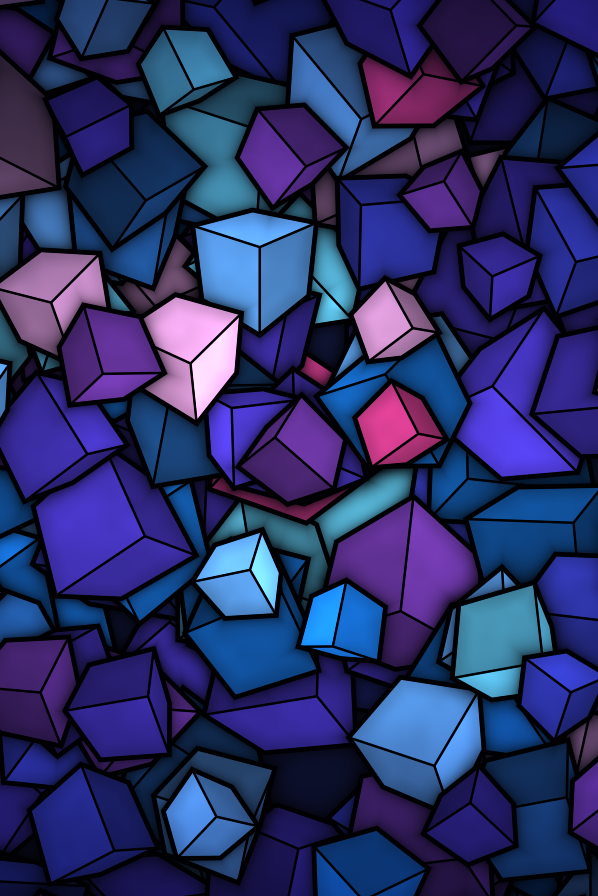
This background is drawn by a Shadertoy shader. Its source:

```glsl
// A heap of tumbled, ink-outlined cubes glowing in jewel colours out of the dark.
// Jittered grid layers are painted back to front; each cell may hold one cube,
// projected in perspective to a convex hexagon split by three inner edges.

const int LAYERS = 7;
const float CELL = 0.25;
const float OUTLINE = 0.0040;    // half width of the silhouette line
const float CREASE = 0.0021;     // half width of the inner edges
const float PERSPECTIVE = 0.17;

// Ordered from common to rare
const vec3 PALETTE[9] = vec3[9](
    vec3(0.27, 0.21, 0.74), vec3(0.46, 0.24, 0.70), vec3(0.22, 0.26, 0.78),
    vec3(0.09, 0.47, 0.86), vec3(0.38, 0.69, 0.98), vec3(0.38, 0.82, 0.94),
    vec3(0.13, 0.36, 0.62), vec3(0.84, 0.25, 0.56), vec3(0.84, 0.61, 0.82));

vec3 hash3(vec3 p) {
    p = fract(p * vec3(0.1031, 0.1030, 0.0973));
    p += dot(p, p.yxz + 33.33);
    return fract((p.xxy + p.yxx) * p.zyx);
}

float valueNoise(vec2 p) {
    vec2 i = floor(p), f = fract(p);
    f = f * f * (3.0 - 2.0 * f);
    float low = mix(hash3(vec3(i, 7.0)).x, hash3(vec3(i + vec2(1, 0), 7.0)).x, f.x);
    float high = mix(hash3(vec3(i + vec2(0, 1), 7.0)).x, hash3(vec3(i + 1.0, 7.0)).x, f.x);
    return mix(low, high, f.y);
}

mat2 rotation(float angle) {
    float c = cos(angle), s = sin(angle);
    return mat2(c, -s, s, c);
}

float cross2(vec2 a, vec2 b) { return a.x * b.y - a.y * b.x; }

float segmentDistance(vec2 p, vec2 end) {
    return length(p - end * clamp(dot(p, end) / dot(end, end), 0.0, 1.0));
}

// Antialiased inside of a distance field
float cover(float d, float pixel) { return 1.0 - smoothstep(-pixel, pixel, d); }

vec2 projectCorner(vec3 corner, mat3 view) {
    vec3 q = corner * view;
    return 0.6 * q.xy / (1.0 - PERSPECTIVE * q.z);
}

// Signs of the i-th silhouette corner, counterclockwise
vec3 rimCorner(int i) {
    return 1.0 - 2.0 * step(3.0, mod(float(i) + vec3(4, 2, 0), 6.0));
}

// Returns silhouette distance, inner edge distance and face index
vec3 cube(vec2 p, vec3 viewDirection) {
    vec3 w = normalize(viewDirection);
    vec3 u = normalize(cross(vec3(0, 1, 0), w));
    mat3 view = mat3(u, cross(w, u), w);
    vec2 nearest = projectCorner(vec3(1), view);
    vec3 result = vec3(-10.0, 10.0, 0.0);
    for (int i = 0; i < 6; i++) {
        vec2 a = projectCorner(rimCorner(i), view);
        vec2 b = projectCorner(rimCorner(i + 1), view);
        vec2 side = normalize(b - a);
        result.x = max(result.x, dot(p - a, vec2(side.y, -side.x)));
        if (i % 2 == 0) {
            vec2 spoke = a - nearest;
            vec2 next = projectCorner(rimCorner(i + 2), view) - nearest;
            vec2 q = p - nearest;
            result.y = min(result.y, segmentDistance(q, spoke));
            if (cross2(spoke, q) >= 0.0 && cross2(next, q) < 0.0) result.z = float(i / 2);
        }
    }
    return result;
}

// Paints one grid cell's cube over the colour below it
vec3 paintCube(vec3 below, vec2 p, vec2 cell, float layer, float cloud, float pixel) {
    vec3 place = hash3(vec3(cell, layer * 17.0 + 3.0));
    vec3 look = hash3(vec3(cell + 41.0, layer * 23.0 + 5.0));
    vec3 tilt = hash3(vec3(cell + 83.0, layer * 29.0 + 9.0));
    float depth = layer / float(LAYERS - 1);
    float radius = mix(0.16, 0.077, depth) * mix(0.85, 1.2, look.z);
    vec2 q = p - (cell + 0.1 + 0.8 * place.xy) * CELL;
    float keep = mix(0.95, 0.5, depth);
    if (place.z > keep || length(q) > radius * 1.35 + 0.06) return below;

    vec3 shape = cube(rotation(6.2832 * look.x) * q / radius, 0.4 + tilt);
    float edge = shape.x * radius, crease = shape.y * radius;

    // Flat faces, clouded and slightly darker towards the rim
    vec3 tint = PALETTE[int(9.0 * pow(look.y, 1.6))];
    float light = mix(0.68, 1.3, fract(tilt.x * 7.0 + look.z)) * mix(0.88, 1.06, depth);
    float faceLight = 1.05 - 0.17 * shape.z;
    float rim = mix(0.84, 1.0, smoothstep(0.0, 0.035, -edge));
    vec3 face = tint * light * faceLight * rim * (0.92 + 0.16 * cloud);
    face *= 1.0 - cover(crease - CREASE, pixel);

    // Soft shadow, then ink, then the faces
    vec3 color = below * (1.0 - 0.68 * exp(-max(edge, 0.0) / 0.012));
    color *= 1.0 - cover(edge - OUTLINE, pixel);
    return mix(color, face, cover(edge + OUTLINE, pixel));
}

void mainImage(out vec4 fragColor, in vec2 fragCoord) {
    vec2 p = fragCoord / iResolution.x;
    float pixel = 0.6 / iResolution.x;
    float cloud = 0.65 * valueNoise(p * 16.0) + 0.35 * valueNoise(p * 37.0);
    vec3 color = vec3(0.06, 0.08, 0.2);
    for (int layer = 0; layer < LAYERS; layer++) {
        vec2 q = p + vec2(0.37, 0.61) * float(layer) + 2.0;
        vec2 home = floor(q / CELL);
        for (int k = 0; k < 9; k++) {
            vec2 cell = home + vec2(k % 3 - 1, k / 3 - 1);
            color = paintCube(color, q, cell, float(layer), cloud, pixel);
        }
    }
    // Glow in the middle, falling to deep blue corners
    vec2 away = (p - 0.5 * iResolution.xy / iResolution.x) * vec2(0.85, 1.35);
    float glow = exp(-dot(away, away));
    color *= mix(vec3(0.08, 0.1, 0.24), vec3(1.18, 1.14, 1.16), glow);
    fragColor = vec4(color + vec3(0.004, 0.005, 0.016), 1.0);
}
```
